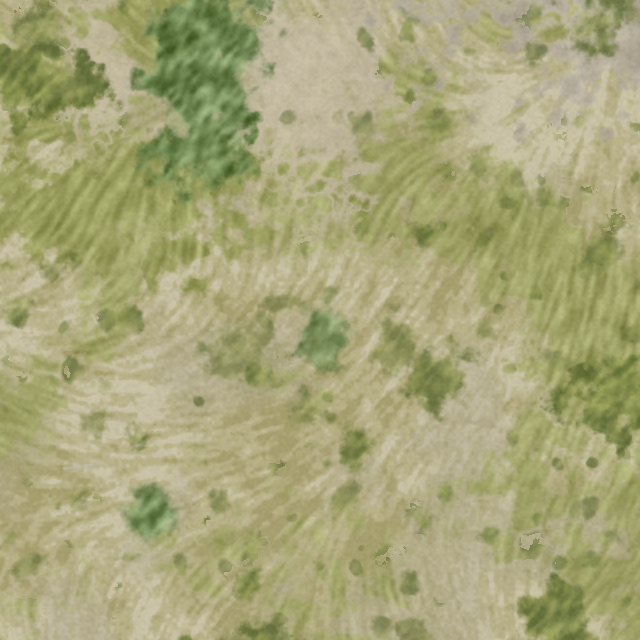
Write a WebGL 2 fragment shader that draws this texture.

```glsl
#version 300 es
precision highp float;

uniform vec2 u_resolution;
out vec4 fragColor;

float hash(vec2 p) {
    vec3 q = fract(p.xyx * 0.1031);
    q += dot(q, q.yzx + 33.33);
    return fract((q.x + q.y) * q.z);
}

float valueNoise(vec2 p) {
    vec2 i = floor(p), f = fract(p);
    f = f * f * (3.0 - 2.0 * f);
    return mix(mix(hash(i), hash(i + vec2(1, 0)), f.x),
               mix(hash(i + vec2(0, 1)), hash(i + vec2(1, 1)), f.x), f.y);
}

mat2 rotation(float a) {
    return mat2(cos(a), sin(a), -sin(a), cos(a));
}

float fbm(vec2 p) {
    float sum = 0.0, weight = 0.533;
    for (int i = 0; i < 4; i++) {
        sum += weight * valueNoise(p);
        p = rotation(0.6) * p * 2.03 + 17.1;
        weight *= 0.5;
    }
    return sum;
}

// Fine noise averaged along a direction, giving combed blades
float blades(vec2 p, float angle, float scale, float reach) {
    vec2 dir = vec2(cos(angle), sin(angle));
    float sum = 0.0;
    for (int i = -4; i <= 4; i++) sum += valueNoise((p + dir * reach * float(i) / 4.0) * scale);
    return sum / 9.0;
}

// Soft ellipse with a ragged border
float thicket(vec2 p, vec2 center, vec2 radius, float ragged) {
    float d = length((p - center) / radius) - 1.0 + ragged;
    return 1.0 - smoothstep(-0.3, 0.3, d);
}

// Randomly scattered tufts, one candidate per grid cell
float tufts(vec2 p, float cells, float density, float ragged, float seed) {
    vec2 g = p * cells, home = floor(g);
    float cover = 0.0;
    for (int y = -1; y <= 1; y++) {
        for (int x = -1; x <= 1; x++) {
            vec2 cell = home + vec2(x, y) + seed;
            float size = hash(cell + 3.7);
            vec2 jitter = vec2(hash(cell + 11.3), hash(cell + 23.9));
            vec2 off = rotation(6.28 * size) * (g - cell + seed - jitter);
            off.y *= 1.0 + 0.6 * jitter.x;
            float d = length(off) / mix(0.17, 0.45, size * size) - 1.0 + ragged;
            float present = step(hash(cell + 41.0), density) * mix(0.6, 1.0, jitter.y);
            cover = max(cover, present * (1.0 - smoothstep(-0.5, 0.4, d)));
        }
    }
    return cover;
}

float segmentDistance(vec2 p, vec2 a, vec2 b) {
    vec2 ab = b - a;
    return length(p - a - ab * clamp(dot(p - a, ab) / dot(ab, ab), 0.0, 1.0));
}

void main() {
    vec2 p = gl_FragCoord.xy / min(u_resolution.x, u_resolution.y);
    float broad = fbm(p * 5.0 + 4.0);
    float clump = fbm(p * 38.0);
    float grain = valueNoise(p * 165.0 + 9.0);
    float ragged = (clump - 0.5) * 2.4 + (fbm(p * 12.0 + 8.0) - 0.5) * 1.2;
    float angle = 3.2 * valueNoise(p * 3.0 + 2.0) - 1.2;
    float straws = blades(p, angle, 125.0, 0.02);

    // Dry straw
    vec3 olive = vec3(0.65, 0.62, 0.43), straw = vec3(0.72, 0.69, 0.53), pale = vec3(0.79, 0.76, 0.65);
    float tone = 0.49 + 1.1 * (broad - 0.5) + 1.5 * (straws - 0.5)
               + 0.8 * (clump - 0.5) + 0.3 * (grain - 0.5);
    vec3 color = mix(olive, straw, smoothstep(0.1, 0.5, tone));
    color = mix(color, pale, smoothstep(0.52, 0.88, tone));

    // Bare sandy and grey soil
    float sand = max(thicket(p, vec2(0.16, 0.90), vec2(0.06, 0.17), ragged),
                     thicket(p, vec2(0.47, 0.84), vec2(0.13, 0.20), ragged + 0.2));
    float gravel = thicket(p, vec2(0.97, 0.98), vec2(0.24, 0.13), ragged);
    float dust = smoothstep(0.52, 0.70, fbm(p * 7.0 + 31.0));
    color = mix(color, vec3(0.70, 0.67, 0.56) + 0.06 * (grain - 0.5), 0.55 * dust);
    color = mix(color, vec3(0.78, 0.74, 0.65) + 0.14 * (clump - 0.5), 0.75 * sand);
    color = mix(color, vec3(0.72, 0.69, 0.64) + 0.22 * (clump - 0.5), 0.8 * gravel);

    // Low fresh grass
    float lush = fbm(p * 6.0 + 52.0) + 0.5 * (clump - 0.5) + 0.12 * (grain - 0.5)
               + 0.12 * smoothstep(0.78, 1.0, p.x) * (1.0 - gravel);
    float meadow = 0.8 * smoothstep(0.52, 0.72, lush) * (1.0 - 0.7 * sand);
    meadow = max(meadow, 0.9 * thicket(p, vec2(0.17, 0.69), vec2(0.24, 0.10), ragged));
    vec3 grass = vec3(0.59, 0.61, 0.35) + 0.35 * (straws - 0.5) + 0.12 * (clump - 0.5);
    color = mix(color, grass, meadow);

    // Scattered tufts and larger shrubs
    float density = 0.08 + 0.36 * smoothstep(0.38, 0.6, lush) * (1.0 - sand);
    float shrub = max(tufts(p, 9.0, 0.25, ragged, 5.0),
                      0.8 * tufts(p, 21.0, density, ragged, 60.0));
    shrub = max(shrub, thicket(p, vec2(0.05, 0.88), vec2(0.09, 0.04), ragged));
    shrub = max(shrub, thicket(p, vec2(0.96, 0.38), vec2(0.07, 0.065), ragged));
    shrub = max(shrub, thicket(p, vec2(0.87, 0.04), vec2(0.055, 0.05), ragged * 0.6));
    float leaf = blades(p, 0.9, 110.0, 0.009);
    vec3 foliage = mix(vec3(0.33, 0.39, 0.17), vec3(0.60, 0.63, 0.34),
                       clamp(0.5 + 1.3 * (leaf - 0.5) + 1.3 * (clump - 0.5), 0.0, 1.0));
    color = mix(color, foliage, 0.85 * shrub);

    // Cool green bushes
    float bush = max(thicket(p, vec2(0.31, 0.89), vec2(0.085, 0.15), ragged * 0.7),
                     thicket(p, vec2(0.235, 0.195), vec2(0.038, 0.042), ragged * 0.35));
    bush = max(bush, 0.85 * thicket(p, vec2(0.505, 0.48), vec2(0.035, 0.045), ragged * 0.6));
    vec3 cool = vec3(0.43, 0.53, 0.32) + 0.45 * (leaf - 0.5) + 0.2 * (clump - 0.5);
    color = mix(color, cool, 0.9 * bush);

    // Thin fallen pole
    float pole = segmentDistance(p, vec2(0.10, 0.268), vec2(0.315, 0.298));
    float visible = smoothstep(0.3, 0.6, valueNoise(p * 30.0));
    color = mix(color, vec3(0.74, 0.73, 0.69), 0.7 * visible * (1.0 - smoothstep(0.001, 0.003, pole)));

    color += 0.035 * (valueNoise(p * 240.0) - 0.5);
    fragColor = vec4(color, 1.0);
}
```
